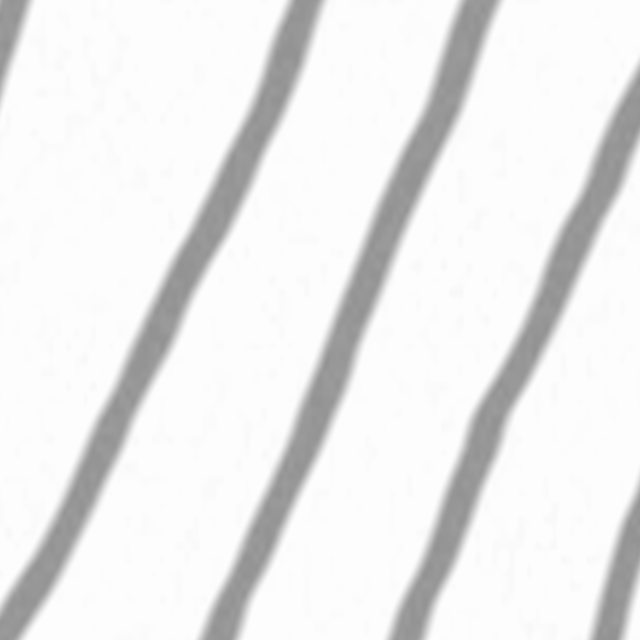
Reproduce this pattern procedurally as a WebGL 1 fragment shader.

```glsl
precision highp float;
// Soft grey strokes leaning to the right across near-white paper.
// Each stroke is a gently bent line x(y) with its own lean and noise wobble;
// the distance to the nearest one is shaded with a blurred edge and faint grain.

uniform vec2 u_resolution;

const vec3 PAPER = vec3(0.992);
const vec3 INK = vec3(0.59);
const float FIRST_X = 0.264;      // first full stroke at mid height
const float SPACING = 0.288;      // horizontal step between strokes
const float WIDE_GAP = 0.13;      // extra room left of the first full stroke
const float LEAN = 0.44;          // horizontal run per unit of height
const float LEAN_VARIATION = 0.037;
const float BEND = 0.10;          // curvature gained from stroke to stroke
const float HALF_WIDTH = 0.025;
const float EDGE_BLUR = 0.0125;
const float WOBBLE = 0.016;
const float RIPPLE = 0.006;
const float WIDTH_WEAR = 0.005;
const float INK_GRAIN = 0.035;
const float PAPER_GRAIN = 0.022;

float hash(vec2 p) {
  vec3 q = fract(vec3(p.xyx) * 0.1031);
  q += dot(q, q.yzx + 33.33);
  return fract((q.x + q.y) * q.z);
}

float valueNoise(vec2 p) {
  vec2 cell = floor(p);
  vec2 f = fract(p);
  f = f * f * (3.0 - 2.0 * f);
  float low = mix(hash(cell), hash(cell + vec2(1.0, 0.0)), f.x);
  float high = mix(hash(cell + vec2(0.0, 1.0)), hash(cell + 1.0), f.x);
  return mix(low, high, f.y);
}

// Signed noise along one stroke.
float strokeNoise(float y, float frequency, float seed) {
  return valueNoise(vec2(y * frequency, seed)) - 0.5;
}

// Distance from p to the edge of one stroke, negative inside.
float strokeDistance(vec2 p, float index) {
  float y = p.y - 0.5;
  float seed = index * 7.0 + 20.0;
  float lean = LEAN + LEAN_VARIATION * cos(2.5 * index);
  float bend = BEND * clamp(index - 1.0, -1.0, 2.0);

  float center = FIRST_X + SPACING * index - WIDE_GAP * step(index, -0.5);
  center += y * (lean + bend * y);
  center += WOBBLE * strokeNoise(p.y, 6.0, seed);
  center += RIPPLE * strokeNoise(p.y, 17.0, seed + 2.0);

  float slope = lean + 2.0 * bend * y;
  float halfWidth = HALF_WIDTH + WIDTH_WEAR * strokeNoise(p.y, 13.0, seed + 4.0);
  return abs(p.x - center) * inversesqrt(1.0 + slope * slope) - halfWidth;
}

void main() {
  vec2 p = gl_FragCoord.xy / u_resolution;

  // Nearest stroke, including those clipped by the canvas sides.
  float d = 1.0;
  for (int i = -1; i <= 3; i++) {
    d = min(d, strokeDistance(p, float(i)));
  }

  // Faint upright smudges on the paper, finer mottling in the ink.
  float smudge = valueNoise(p * vec2(75.0, 48.0) + 50.0);
  float patches = valueNoise(p * 7.0 + 90.0);
  vec3 paper = PAPER - PAPER_GRAIN * smoothstep(0.55, 1.0, smudge) * patches;
  float mottle = valueNoise(p * vec2(110.0, 70.0) + 130.0) - 0.5;
  vec3 ink = INK + INK_GRAIN * mottle;

  float pixel = 1.0 / min(u_resolution.x, u_resolution.y);
  float blur = max(EDGE_BLUR, pixel);
  float coverage = 1.0 - smoothstep(-blur, blur, d);
  gl_FragColor = vec4(mix(paper, ink, coverage), 1.0);
}
```
